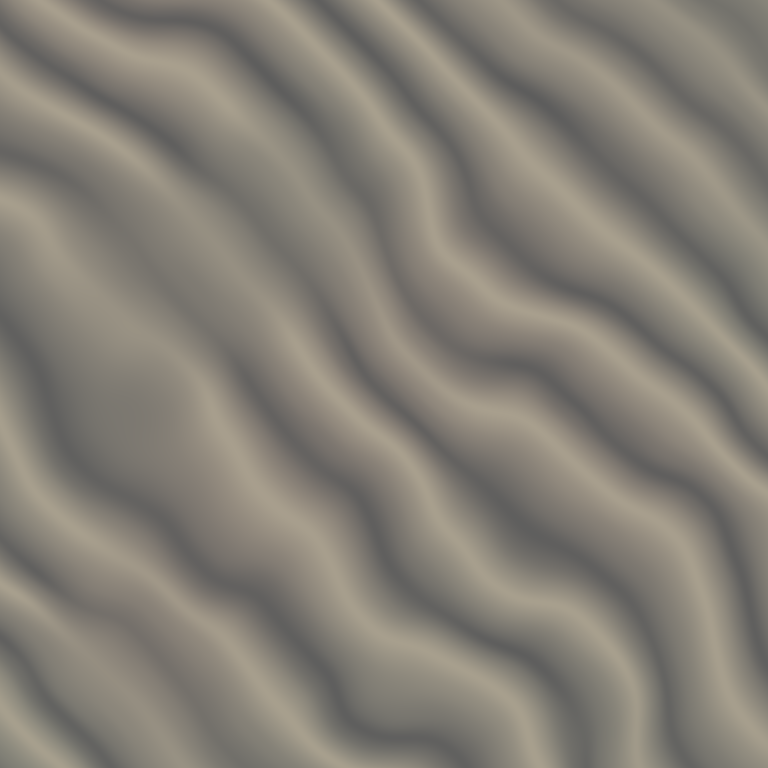
Reproduce this texture procedurally as a WebGL 2 fragment shader.

```glsl
#version 300 es
precision highp float;
// Soft wind-blown sand ripples running diagonally, with wavering crests.

#define RIPPLES 7.1        // ripples per canvas unit, across the crests
#define BEND 0.85          // large wavering, in ripple widths
#define WOBBLE 0.22        // small wavering, in ripple widths
#define SKEW 0.25          // leaning of the crests to the upper right
#define SHARPNESS 0.97     // 1.0 gives hard creases
#define FADE 0.55          // loss of contrast in flat patches
#define STREAK 0.09        // strength of the fine streaks
#define TINT 0.022         // warm and olive variation
#define SHADOW vec3(0.357, 0.357, 0.357)
#define SUNLIT vec3(0.680, 0.645, 0.570)

uniform vec2 u_resolution;
out vec4 fragColor;

const float PI = 3.14159;

float hash(vec2 cell) {
    return fract(sin(dot(cell, vec2(127.1, 311.7))) * 43758.5453);
}

// Smooth value noise centred on zero, from -0.5 to 0.5
float noise(vec2 p) {
    vec2 cell = floor(p);
    vec2 f = fract(p);
    vec2 blend = f * f * f * (f * (f * 6.0 - 15.0) + 10.0);
    float low = mix(hash(cell), hash(cell + vec2(1.0, 0.0)), blend.x);
    float high = mix(hash(cell + vec2(0.0, 1.0)), hash(cell + vec2(1.0, 1.0)), blend.x);
    return mix(low, high, blend.y) - 0.5;
}

// Rounded, leaning triangle wave: 0 in the troughs, 1 on the crests
float ripple(float phase) {
    float angle = 2.0 * PI * phase;
    angle += SKEW * cos(angle);
    return acos(SHARPNESS * cos(angle)) / PI;
}

void main() {
    vec2 uv = gl_FragCoord.xy / u_resolution;

    // Axes along and across the crests
    float along = (uv.x - uv.y) * 0.7071;
    float across = (uv.x + uv.y) * 0.7071;
    vec2 grain = vec2(along, across);

    // Wavering ripple phase
    float phase = across * RIPPLES;
    phase += BEND * noise(grain * vec2(4.6, 3.4) + 17.0);
    phase += WOBBLE * noise(grain * vec2(10.0, 8.0) + 41.0);

    // Height, flattened in scattered patches
    float height = ripple(phase);
    float patchiness = smoothstep(0.0, 0.4, noise(grain * vec2(3.6, 5.0) + 73.0));
    height = mix(height, 0.5, FADE * patchiness);

    // Fine streaks that follow the bent ripples, strongest in the troughs
    float streaks = noise(vec2(along * 8.0, phase * 4.5) + 5.0)
                  + 0.5 * noise(vec2(along * 15.0, phase * 10.0) + 29.0);
    height += STREAK * streaks * (1.0 - 0.8 * height);

    // Shading with a gentle hue drift on the slopes
    vec3 color = mix(SHADOW, SUNLIT, clamp(height, 0.0, 1.0));
    float slope = 4.0 * height * (1.0 - height);
    color += TINT * slope * noise(grain * 3.5 + 91.0) * vec3(1.0, -0.2, -0.1);

    fragColor = vec4(color, 1.0);
}
```
